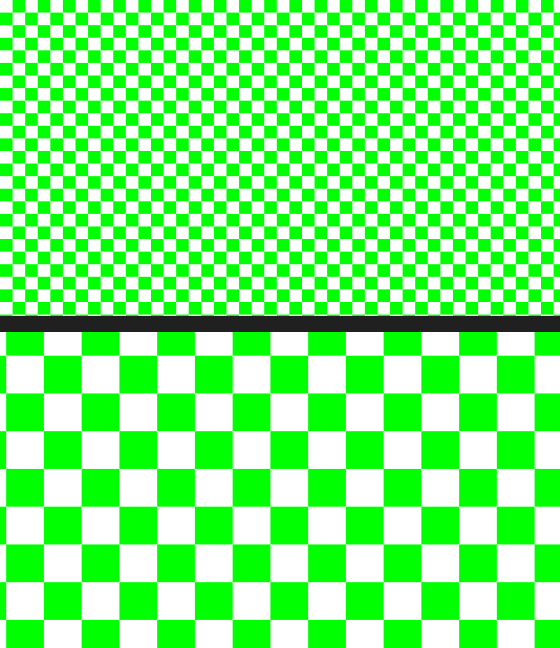
Top: the whole. Bottom: its middle third, enlarged.
This pattern is drawn by a Shadertoy shader. Its source:

```glsl
// A plain two-colour checkerboard of small squares, anchored at the top left.
// Each axis is a square wave filtered over one pixel; the product of the
// two signed waves picks the colour and gives smooth edges.

const float CELLS_PER_HEIGHT = 25.116;
const vec3 GREEN = vec3(0.0, 1.0, 0.0);
const vec3 WHITE = vec3(1.0);

// Signed distance to the nearest cell edge: positive in even cells.
vec2 edgeDistance(vec2 cell) {
    return 0.5 - abs(mod(cell + 0.5, 2.0) - 1.0);
}

// Box-filtered checker: +1 on even squares, -1 on odd ones.
float checker(vec2 cell, float pixelWidth) {
    vec2 wave = clamp(2.0 * edgeDistance(cell) / pixelWidth, -1.0, 1.0);
    return wave.x * wave.y;
}

void mainImage(out vec4 fragColor, in vec2 fragCoord) {
    // Cell coordinates, counted rightwards and downwards from the top left
    vec2 fromTopLeft = vec2(fragCoord.x, iResolution.y - fragCoord.y);
    float pixelWidth = CELLS_PER_HEIGHT / iResolution.y;
    vec2 cell = fromTopLeft * pixelWidth;

    // Blend the two colours by coverage
    float whiteness = 0.5 + 0.5 * checker(cell, pixelWidth);
    fragColor = vec4(mix(GREEN, WHITE, whiteness), 1.0);
}
```
